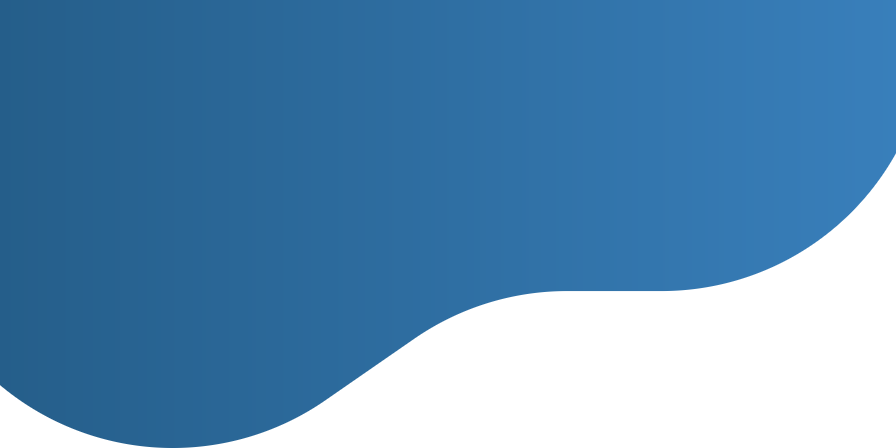
Give the GLSL for this background, as a WebGL 2 fragment shader.

```glsl
#version 300 es
precision highp float;

#define RADIUS 0.599
#define VALLEY_X 0.3854
#define SHELF_Y 0.3503
#define SHELF_START 1.2656
#define SHELF_END 1.4766
#define DEEP_BLUE vec3(0.145, 0.369, 0.541)
#define LIGHT_BLUE vec3(0.222, 0.498, 0.733)
#define PAPER vec3(1.0)

uniform vec2 u_resolution;
out vec4 fragColor;

// Signed distance to the wavy lower edge, positive on the blue side
float waveDistance(vec2 p) {
    vec2 valley = vec2(VALLEY_X, RADIUS);
    vec2 crest = vec2(SHELF_START, SHELF_Y - RADIUS);
    vec2 rise = vec2(SHELF_END, SHELF_Y + RADIUS);

    // Straight slope tangent to both the valley and crest circles
    vec2 span = crest - valley;
    float angle = atan(span.y, span.x) - acos(2.0 * RADIUS / length(span));
    vec2 normal = vec2(cos(angle), sin(angle));
    float slopeStart = valley.x + RADIUS * normal.x;
    float slopeEnd = crest.x - RADIUS * normal.x;

    if (p.x < slopeStart) {
        vec2 d = p - valley;
        return RADIUS - length(vec2(d.x, min(d.y, 0.0)));
    }
    if (p.x < slopeEnd) {
        return -dot(p - 0.5 * (valley + crest), normal);
    }
    if (p.x < SHELF_START) {
        vec2 d = p - crest;
        return length(vec2(d.x, max(d.y, 0.0))) - RADIUS;
    }
    if (p.x < SHELF_END) {
        return p.y - SHELF_Y;
    }
    vec2 d = p - rise;
    return RADIUS - length(vec2(d.x, min(d.y, 0.0)));
}

void main() {
    // Canvas space: two units wide, one unit high
    vec2 uv = gl_FragCoord.xy / u_resolution;
    vec2 p = uv * vec2(2.0, 1.0);
    float pixel = 1.0 / u_resolution.y;

    // Horizontal gradient above the antialiased wave
    vec3 blue = mix(DEEP_BLUE, LIGHT_BLUE, uv.x);
    float coverage = clamp(waveDistance(p) / pixel + 0.5, 0.0, 1.0);
    fragColor = vec4(mix(PAPER, blue, coverage), 1.0);
}
```
